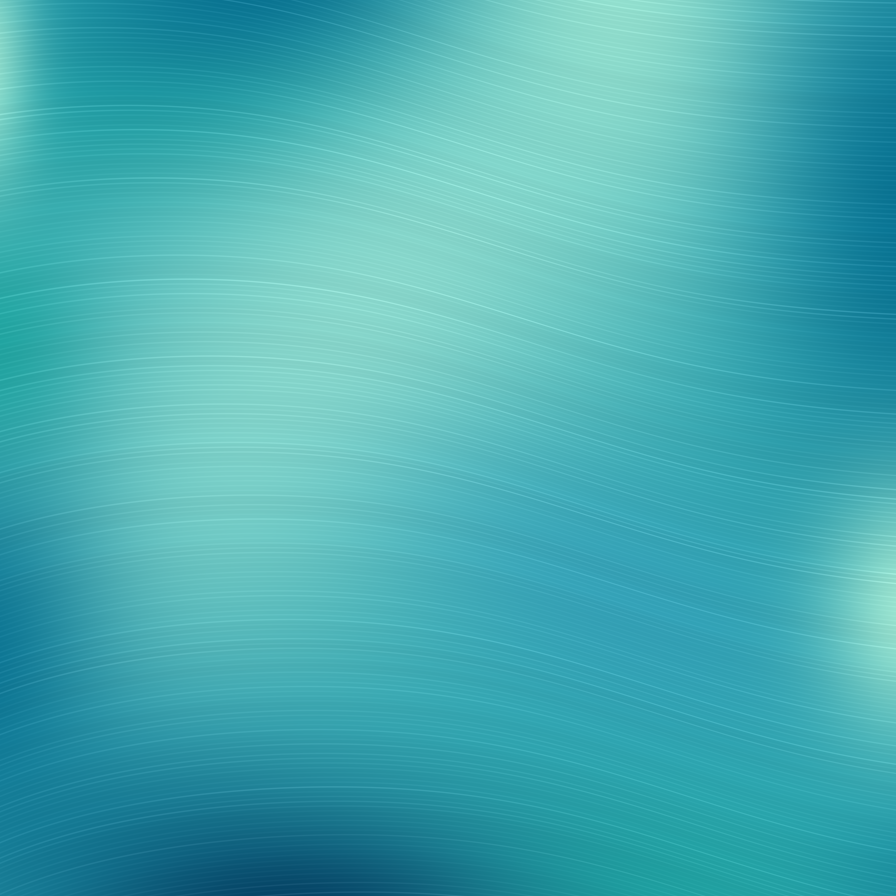
This background is drawn by a Shadertoy shader. Its source:

```glsl
// Brushed turquoise metal: soft diagonal sheen, edge glows and fine curved hairlines.

const vec3 TEAL  = vec3(0.20, 0.66, 0.70);
const vec3 PALE  = vec3(0.56, 0.86, 0.81);
const vec3 MINT  = vec3(0.62, 0.90, 0.82);
const vec3 GREEN = vec3(0.12, 0.65, 0.63);
const vec3 SKY   = vec3(0.21, 0.62, 0.73);
const vec3 BLUE  = vec3(0.03, 0.44, 0.57);
const vec3 NAVY  = vec3(0.02, 0.24, 0.38);

const float LINE_COUNT    = 185.0; // hairlines per canvas height
const float LINE_STRENGTH = 0.11;
const float BAND_STRENGTH = 0.022;
const float BEND_DROP     = 0.095; // half the fall of the S-shaped lines
const float BEND_WIDTH    = 0.26;

float hash(float n) {
    return fract(sin(n * 12.9898) * 43758.547);
}

float noise(float x) {
    float i = floor(x);
    return mix(hash(i), hash(i + 1.0), smoothstep(0.0, 1.0, x - i));
}

// Elliptical Gaussian glow, turned by an angle in radians
float glow(vec2 p, vec2 center, vec2 radius, float angle) {
    vec2 d = p - center;
    float c = cos(angle), s = sin(angle);
    vec2 q = vec2(c * d.x + s * d.y, c * d.y - s * d.x) / radius;
    return exp(-dot(q, q));
}

vec3 sheen(vec2 p) {
    vec3 col = TEAL;

    // Diagonal light band and the cool area under it
    col = mix(col, PALE, 0.97 * glow(p, vec2(0.39, 0.64), vec2(0.56, 0.27), 0.82));
    col = mix(col, SKY, 0.65 * glow(p, vec2(0.69, 0.33), vec2(0.27, 0.14), -0.45));

    // Top: dark corner, then the bright spot
    col = mix(col, GREEN, 0.65 * glow(p, vec2(0.18, 0.91), vec2(0.25, 0.12), 0.25));
    col = mix(col, BLUE, 0.95 * glow(p, vec2(0.30, 1.03), vec2(0.24, 0.12), 0.30));
    col = mix(col, MINT, 0.85 * glow(p, vec2(0.70, 1.02), vec2(0.17, 0.24), 0.0));

    // Right edge
    col = mix(col, BLUE, 0.95 * glow(p, vec2(1.03, 0.77), vec2(0.17, 0.32), 0.0));
    col = mix(col, BLUE, 0.50 * glow(p, vec2(1.03, 0.01), vec2(0.13, 0.09), 0.0));
    col = mix(col, MINT, glow(p, vec2(1.02, 0.32), vec2(0.10, 0.14), 0.0));

    // Bottom edge
    col = mix(col, GREEN, 0.80 * glow(p, vec2(0.72, -0.02), vec2(0.25, 0.14), 0.0));
    col = mix(col, BLUE, 0.60 * glow(p, vec2(0.15, 0.06), vec2(0.30, 0.17), 0.0));
    col = mix(col, NAVY, 0.95 * glow(p, vec2(0.32, -0.03), vec2(0.25, 0.12), 0.0));

    // Left edge
    col = mix(col, BLUE, 0.90 * glow(p, vec2(-0.03, 0.27), vec2(0.15, 0.24), 0.0));
    col = mix(col, GREEN, 0.90 * glow(p, vec2(-0.02, 0.62), vec2(0.11, 0.13), 0.0));
    col = mix(col, MINT, 0.95 * glow(p, vec2(-0.02, 0.93), vec2(0.055, 0.14), 0.0));
    return col;
}

// Height coordinate that stays constant along each curved hairline
float lineHeight(vec2 p) {
    float bendX = mix(0.80, 0.45, p.y);
    float lift = mix(0.09, 0.03, p.y);
    return p.y + BEND_DROP * tanh((p.x - bendX) / BEND_WIDTH)
               + lift * exp(-p.x / 0.22);
}

// Thin bright lines that vary from line to line and along their length
float hairlines(float x, float v, float pixel) {
    float t = v * LINE_COUNT;
    float id = floor(t);
    float soft = max(0.30, pixel * LINE_COUNT);
    float profile = 1.0 - smoothstep(0.0, soft, abs(fract(t) - 0.5));
    float along = 0.45 + 0.55 * noise(x * 4.0 + hash(id) * 90.0);
    float bright = 0.25 + 0.75 * pow(hash(id + 31.0), 3.0);
    float fade = 1.0 - smoothstep(0.5, 1.0, pixel * LINE_COUNT);
    return profile * along * bright * fade;
}

void mainImage(out vec4 fragColor, in vec2 fragCoord) {
    vec2 p = fragCoord / iResolution.xy;
    float pixel = 1.0 / iResolution.y;
    vec3 col = sheen(p);

    // Brushed grain: broad bands below the fine lines
    float v = lineHeight(p);
    float bands = noise(v * 38.0 + 5.0) + noise(v * 90.0) - 1.0;
    col *= 1.0 + BAND_STRENGTH * bands;
    col += LINE_STRENGTH * (hairlines(p.x, v, pixel) - 0.12) * vec3(1.0, 0.9, 0.9);

    fragColor = vec4(clamp(col, 0.0, 1.0), 1.0);
}
```
